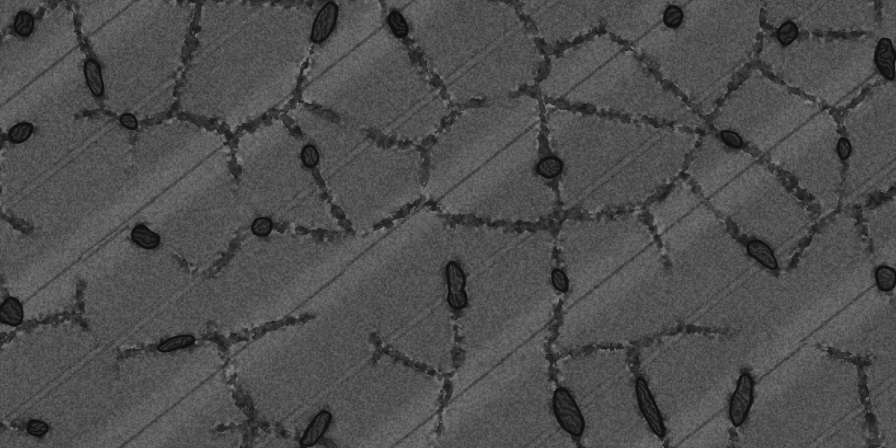
This texture is drawn by a WebGL 1 fragment shader. Its source:

```glsl
precision highp float;
// Electron micrograph of striated muscle: slanted bands, speckled fibril borders, dark mitochondria.
uniform vec2 u_resolution;

const vec2 BAND_NORMAL = vec2(-0.616, 0.788);
const float BAND_SPACING = 0.38;
const float CELLS = 4.1;
const float ORGANELLE_GRID = 0.26;

struct Border { float dist; vec2 normal; vec2 cell; float seed; };

vec2 hash2(vec2 p) {
  vec3 q = fract(p.xyx * vec3(0.1031, 0.1030, 0.0973));
  q += dot(q, q.yzx + 33.33);
  return fract((q.xx + q.yz) * q.zy);
}

float noise(vec2 p) {
  vec2 i = floor(p), f = fract(p);
  f = f * f * (3.0 - 2.0 * f);
  float low = mix(hash2(i).x, hash2(i + vec2(1.0, 0.0)).x, f.x);
  float high = mix(hash2(i + vec2(0.0, 1.0)).x, hash2(i + 1.0).x, f.x);
  return mix(low, high, f.y);
}

float fbm(vec2 p) {
  return 0.55 * noise(p) + 0.3 * noise(p * 2.1 + 7.3) + 0.15 * noise(p * 4.3 + 3.1);
}

float line(float d, float width, float blur) {
  return 1.0 - smoothstep(width - blur, width + blur, abs(d));
}

// Nearest border between the two closest fibrils
Border fibrilBorder(vec2 p) {
  vec2 base = floor(p * CELLS);
  vec2 a = vec2(0.0), b = vec2(0.0), idA = vec2(0.0), idB = vec2(0.0);
  float nearA = 9.0, nearB = 9.0;
  for (int y = -1; y <= 1; y++) {
    for (int x = -1; x <= 1; x++) {
      vec2 id = base + vec2(float(x), float(y));
      vec2 site = (id + 0.1 + 0.8 * hash2(id + 19.0)) / CELLS;
      float d = distance(p, site);
      if (d < nearA) {
        nearB = nearA; b = a; idB = idA;
        nearA = d; a = site; idA = id;
      } else if (d < nearB) {
        nearB = d; b = site; idB = id;
      }
    }
  }
  vec2 normal = normalize(b - a);
  return Border(dot(0.5 * (a + b) - p, normal), normal, idA, hash2(idA + idB + 51.0).x);
}

// Closest mitochondrion: signed distance, local position, seed
vec4 mitochondrion(vec2 p) {
  vec4 best = vec4(1.0, 0.0, 0.0, 0.0);
  vec2 base = floor(p / ORGANELLE_GRID);
  for (int y = -1; y <= 1; y++) {
    for (int x = -1; x <= 1; x++) {
      vec2 id = base + vec2(float(x), float(y));
      vec2 seed = hash2(id + 83.0);
      if (seed.x > 0.8) continue;
      vec2 center = (id + 0.15 + 0.7 * hash2(id + 7.0)) * ORGANELLE_GRID;
      Border edge = fibrilBorder(center);
      center += edge.normal * edge.dist;
      vec2 offset = p - center;
      vec2 q = vec2(dot(offset, vec2(-edge.normal.y, edge.normal.x)), dot(offset, edge.normal));
      vec2 size = vec2(mix(0.022, 0.066, seed.y * seed.y), mix(0.017, 0.026, fract(seed.x * 9.0)));
      q.y += (noise(q * 35.0 + id * 9.0) - 0.5) * 0.012;
      float k = length(q / size);
      float d = (k - 1.0) * k / max(length(q / (size * size)), 0.001);
      if (d < best.x) best = vec4(d, q, seed.y);
    }
  }
  return best;
}

// Pale bands with a dark central line, and faint lines halfway between
float bandTone(vec2 p, float shift, float blur) {
  float u = (dot(p, BAND_NORMAL) - 0.22 + shift) / BAND_SPACING;
  float d = (fract(u + 0.5) - 0.5) * BAND_SPACING;
  float mid = (fract(u) - 0.5) * BAND_SPACING;
  float patches = 0.5 + noise(p * 5.0 + 61.0);
  float pale = 1.0 - smoothstep(0.03, 0.075, abs(d));
  float tone = 0.314 + 0.053 * pale * mix(1.0, patches, 0.5);
  tone -= 0.1 * line(d, 0.0035, blur);
  tone += 0.03 * line(mid, 0.003, blur);
  return tone - 0.045 * patches * line(abs(mid) - 0.009, 0.002, blur);
}

void main() {
  vec2 p = gl_FragCoord.xy / u_resolution.y;
  float blur = max(1.0 / u_resolution.y, 0.002);
  vec2 warped = p + 0.04 * (vec2(noise(p * 6.0), noise(p * 6.0 + 31.0)) - 0.5);
  Border border = fibrilBorder(warped);

  float tone = bandTone(p, 0.014 * (hash2(border.cell).y - 0.5), blur);
  tone += 0.03 * (fbm(p * 5.0 + 11.0) - 0.5);

  // Broken, beaded borders with dark and pale flecks beside them
  float along = abs(dot(border.normal, BAND_NORMAL));
  float presence = smoothstep(0.05, 0.22, border.seed + 0.35 * (1.0 - along));
  presence *= smoothstep(0.18, 0.38, noise(p * 9.0 + 5.0));
  float wobble = 0.02 * (fbm(p * 32.0) - 0.5);
  float beads = fbm(p * 75.0 + 17.0);
  float width = mix(0.001, 0.0125, smoothstep(0.25, 0.7, beads));
  float flecks = 1.0 - smoothstep(0.004, 0.03, border.dist);
  tone += flecks * presence * 0.34 * (noise(p * 110.0 + 2.0) - 0.56);
  float strand = line(border.dist + wobble, width, 0.003);
  tone = mix(tone, 0.09 + 0.16 * noise(p * 95.0), 0.9 * presence * strand);

  // Mitochondria with dark rims and folded inner membranes
  vec4 organelle = mitochondrion(warped);
  float folds = sin(organelle.z * 420.0 + organelle.y * 190.0 + 16.0 * fbm(p * 40.0));
  float inside = mix(0.11, 0.19, fract(organelle.w * 7.0)) + 0.04 * folds;
  float halo = 1.0 - smoothstep(0.0, 0.02, organelle.x);
  tone = mix(tone, 0.14, 0.8 * halo * smoothstep(0.3, 0.7, beads));
  tone = mix(tone, inside, 1.0 - smoothstep(-blur, blur, organelle.x));
  tone = mix(tone, 0.06, 0.9 * line(organelle.x + 0.002, 0.0035, blur));

  // Fine film grain
  float grain = noise(p * 297.0) + 0.6 * noise(p * 223.0 + 40.0) - 0.8;
  tone += grain * 0.105 * smoothstep(0.0, 0.3, tone);
  gl_FragColor = vec4(vec3(tone), 1.0);
}
```
